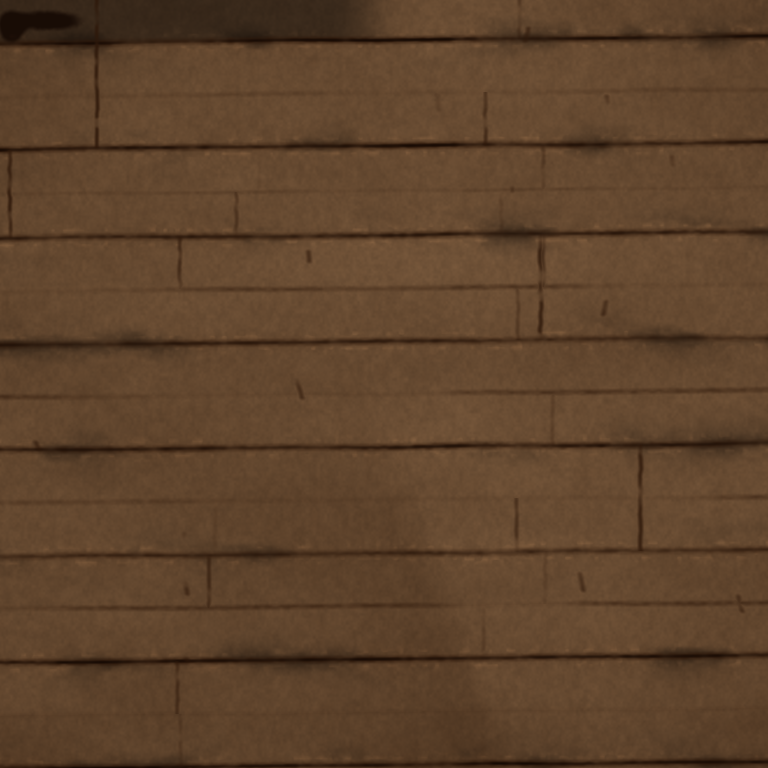
Give the GLSL for this texture, as a WebGL 1 fragment shader.

```glsl
precision highp float;
// Worn brown floorboards: long horizontal planks, each split by a faint half seam.
// Seams come from a repeated row coordinate, butt joints and nicks from hashes,
// and layered noise speckles the lines and adds grain, grime and uneven light.

uniform vec2 u_resolution;

const float PITCH = 0.138;                      // height of one full plank
const vec3 WOOD_LIGHT = vec3(0.432, 0.316, 0.212);
const vec3 WOOD_DIM = vec3(0.342, 0.240, 0.153);
const vec3 GROOVE_BROWN = vec3(0.18, 0.095, 0.04);
const vec3 GROOVE_BLACK = vec3(0.08, 0.035, 0.012);

float hash(vec2 p) {
  vec3 q = fract(vec3(p.xyx) * 0.1031);
  q += dot(q, q.yzx + 33.33);
  return fract((q.x + q.y) * q.z);
}

float noise(vec2 p) {
  vec2 i = floor(p), f = fract(p);
  f = f * f * (3.0 - 2.0 * f);
  return mix(mix(hash(i), hash(i + vec2(1.0, 0.0)), f.x),
             mix(hash(i + vec2(0.0, 1.0)), hash(i + 1.0), f.x), f.y);
}

float fbm(vec2 p) {
  float sum = 0.0, amp = 0.5;
  for (int i = 0; i < 4; i++) {
    sum += amp * noise(p);
    p = p * 2.03 + 17.0;
    amp *= 0.5;
  }
  return sum;
}

// Soft line: 1 on the line, fading to 0 at about twice the half width
float line(float d, float halfWidth, float px) {
  float w = max(halfWidth, 0.6 * px);
  return 1.0 - smoothstep(0.0, 2.0 * w, abs(d));
}

float blob(vec2 p, vec2 center, vec2 radius) {
  vec2 q = (p - center) / radius;
  return exp(-dot(q, q));
}

// Darkness of long seam k along x: planks 2, 4 and 5 meet more tightly
float seamStrength(float k, float x) {
  float weak = 0.40 * exp(-4.0 * (k - 2.0) * (k - 2.0))
             + 0.35 * exp(-2.0 * (k - 4.5) * (k - 4.5));
  float fray = 0.65 * noise(vec2(x * 9.0, k * 7.3)) + 0.35 * noise(vec2(x * 60.0, k * 5.1));
  return (1.0 - weak) * mix(0.65, 1.15, smoothstep(0.15, 0.85, fray));
}

// Butt joints: two loose columns per half row, plus joints spanning full planks
float joints(float x, float row, float halfRow, float px) {
  float dark = 0.0;
  for (int j = 0; j < 2; j++) {
    float column = float(j);
    vec2 id = vec2(halfRow + 3.0, column * 19.0 + 5.0);
    float center = 0.285 + 0.385 * column + 0.11 * (hash(id) - 0.5);
    float strength = 0.6 * smoothstep(0.3, 0.95, hash(id + 41.0));
    dark = max(dark, strength * line(x - center, 0.0024, px));
  }
  float spanning = (1.0 - mod(row, 2.0)) * step(1.5, row) * step(row, 4.5);
  float spanX = 0.704 + 0.13 * step(row, 3.0);
  dark = max(dark, 0.8 * spanning * line(x - spanX, 0.0027, px));
  float leftX = 0.013 + 0.113 * step(5.5, row);
  return max(dark, 0.85 * step(4.5, row) * line(x - leftX, 0.0024, px));
}

// Sparse short scratches and nail holes, at most one per cell
float nicks(vec2 p, float px) {
  vec2 cell = floor(p * 11.0), f = fract(p * 11.0) - 0.5;
  f -= 0.5 * (vec2(hash(cell + 3.0), hash(cell + 8.0)) - 0.5);
  f.x += f.y * (hash(cell + 21.0) - 0.3) * 0.7;
  float len = mix(0.0, 0.13, hash(cell + 13.0));
  float d = length(vec2(f.x, f.y - clamp(f.y, -len, len))) / 11.0;
  return step(0.86, hash(cell + 57.0)) * line(d, 0.003, px);
}

void main() {
  vec2 uv = gl_FragCoord.xy / u_resolution;
  float px = 1.0 / min(u_resolution.x, u_resolution.y);

  // Row coordinate: slight tilt, one narrower plank near the top, tiny waver
  float y = uv.y - 0.009 * (uv.x - 0.5);
  y += 0.022 * smoothstep(0.70, 0.80, y) - 0.004;
  float strip = floor(2.0 * y / PITCH + 0.5);
  y += 0.002 * (noise(vec2(uv.x * 8.0, strip * 9.0)) - 0.5);
  float row = floor(y / PITCH);
  float halfRow = floor(2.0 * y / PITCH);
  float seam = floor(y / PITCH + 0.5);
  float seamDist = y - seam * PITCH;
  float halfDist = y - (row + 0.5) * PITCH;

  // Light, plank tint, blotches and the slanted shadow at the bottom
  float speckle = noise(uv * vec2(210.0, 170.0));
  float tone = 0.74 + 0.2 * (hash(vec2(halfRow, 77.0)) - 0.5);
  tone += 0.8 * (fbm(uv * vec2(5.0, 9.0)) - 0.47);
  tone += 0.5 * (fbm(uv * vec2(100.0, 75.0)) - 0.47);
  tone -= 1.1 * dot(uv - vec2(0.55), uv - vec2(0.55));
  float shadowEdge = uv.x - 0.66 + 0.37 * uv.y;
  tone -= 0.5 * (1.0 - smoothstep(-0.03, 0.03, shadowEdge))
        * smoothstep(-0.5, 0.0, shadowEdge) * (1.0 - smoothstep(0.3, 0.55, uv.y));
  vec3 color = mix(WOOD_DIM, WOOD_LIGHT, clamp(tone, -0.6, 1.3));
  color *= 1.0 + 0.07 * (speckle - 0.5) + 0.05 * (noise(uv * 330.0) - 0.5);

  // Grime along seams, the dark top board and a black gouge in the corner
  float grime = smoothstep(0.5, 0.75, fbm(vec2(uv.x * 9.0, seam * 5.0 + uv.y * 22.0)));
  color *= 1.0 - 0.5 * grime * exp(-abs(seamDist) / 0.014);
  float topBoard = smoothstep(6.98, 7.02, y / PITCH);
  color *= 1.0 - 0.42 * topBoard * (1.0 - smoothstep(0.43, 0.53, uv.x));
  float gouge = blob(uv, vec2(0.065, 0.973), vec2(0.055, 0.016))
              + blob(uv, vec2(0.015, 0.960), vec2(0.016, 0.022));
  gouge = smoothstep(0.35, 0.75, gouge + 0.4 * (fbm(uv * 40.0) - 0.5));
  color = mix(color, GROOVE_BLACK, 0.9 * gouge);

  // Pale worn flecks in a narrow band on both sides of each seam
  float fleck = smoothstep(0.5, 0.95, noise(uv * vec2(130.0, 150.0) + 31.0));
  color *= 1.0 + 0.17 * fleck * exp(-abs(abs(seamDist) - 0.009) / 0.004);

  // Long seams: wide speckled brown halo with a thin dark core
  float depth = seamStrength(seam, uv.x);
  float fuzz = mix(0.55, 1.1, noise(uv * vec2(120.0, 260.0)));
  color = mix(color, GROOVE_BROWN, 0.3 * depth * fuzz * exp(-abs(seamDist) / 0.005));
  color = mix(color, GROOVE_BROWN, min(0.9 * depth * fuzz, 1.0) * line(seamDist, 0.0036, px));
  color = mix(color, GROOVE_BLACK, 0.6 * depth * depth * depth * line(seamDist, 0.0017, px));

  // Faint speckled half seams, joints and nicks
  float patchy = smoothstep(0.4, 0.85, noise(vec2(uv.x * 6.0, row * 11.0 + 4.0)));
  patchy *= step(0.5, row) * (1.0 - 0.7 * step(4.5, row));
  float fine = (0.1 + 0.42 * patchy) * fuzz * line(halfDist, 0.003, px);
  float wear = mix(0.3, 1.0, smoothstep(0.1, 0.7, noise(uv * vec2(40.0, 75.0))));
  float ragged = uv.x + 0.0025 * (noise(uv * vec2(20.0, 100.0)) - 0.5);
  fine = max(fine, joints(ragged, row, halfRow, px) * wear);
  fine = max(fine, 0.6 * nicks(uv, px) * wear);
  color = mix(color, GROOVE_BROWN, fine);

  gl_FragColor = vec4(color, 1.0);
}
```
